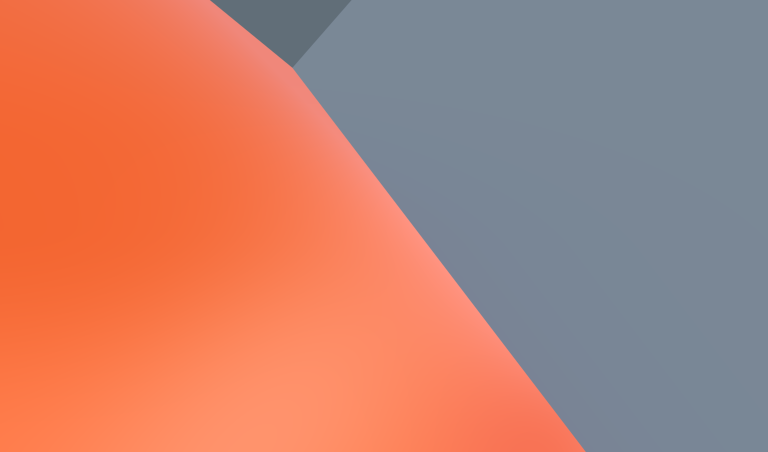
Write a WebGL 2 fragment shader that draws this background.

```glsl
#version 300 es
precision highp float;

uniform vec2 u_resolution;
out vec4 fragColor;

// Layout, in units of the canvas height
const float ASPECT = 1.695;
const vec2 RIDGE_TOP = vec2(0.463, 1.0);
const vec2 APEX = vec2(0.6454, 0.850);
const vec2 RIDGE_FOOT = vec2(1.293, 0.0);
const vec2 NOTCH_TOP = vec2(0.776, 1.0);

// Colours
const vec3 SLATE = vec3(0.477, 0.532, 0.590);
const vec3 SLATE_VIOLET = vec3(0.473, 0.514, 0.584);
const vec3 SLATE_DARK = vec3(0.380, 0.430, 0.470);
const vec3 EMBER = vec3(0.953, 0.396, 0.188);
const vec3 EMBER_LIGHT = vec3(1.0, 0.478, 0.282);
const vec3 PEACH = vec3(1.0, 0.576, 0.424);
const vec3 ROSE = vec3(0.941, 0.530, 0.480);
const vec3 PINK = vec3(1.0, 0.580, 0.510);
const vec3 CORAL = vec3(0.969, 0.439, 0.322);

// Glows
const vec2 PEACH_CENTER = vec2(0.55, 0.0);
const vec2 PEACH_SIZE = vec2(0.65, 0.30);
const vec2 CORAL_CENTER = vec2(1.18, -0.02);
const float CORAL_SIZE = 0.22;
const float RIM_WIDTH = 0.14;
const float RIM_ROUNDING = 0.12;
const float TOP_HAZE = 0.15;

// Signed distance to the line a-b, positive on its right side
float rightOf(vec2 p, vec2 a, vec2 b) {
    vec2 d = b - a;
    return dot(p - a, normalize(vec2(d.y, -d.x)));
}

float smoothMin(float a, float b, float k) {
    float h = max(k - abs(a - b), 0.0) / k;
    return min(a, b) - 0.25 * h * h * k;
}

float gaussian(vec2 v) {
    return exp(-dot(v, v));
}

// Warm panel: vertical ramp, diagonal glow, edge rim, corner shade
vec3 warmPanel(vec2 p, float depth) {
    vec3 color = mix(EMBER_LIGHT, EMBER, smoothstep(0.0, 0.5, p.y));
    color = mix(color, ROSE, TOP_HAZE * smoothstep(0.65, 1.05, p.y));

    vec2 q = p - PEACH_CENTER;
    vec2 diagonal = vec2(q.x + q.y, q.y - q.x) * inversesqrt(2.0);
    color = mix(color, PEACH, gaussian(diagonal / PEACH_SIZE));

    vec3 rimColor = mix(PINK, ROSE, smoothstep(0.45, 0.85, p.y));
    color = mix(color, rimColor, exp(-max(depth, 0.0) / RIM_WIDTH));

    return mix(color, CORAL, 0.9 * gaussian((p - CORAL_CENTER) / CORAL_SIZE));
}

// Cool panel: a faint violet band beside the long edge
vec3 coolPanel(vec2 p, float outside) {
    float band = exp(-outside / 0.18) * smoothstep(0.85, 0.45, p.y);
    return mix(SLATE, SLATE_VIOLET, band);
}

void main() {
    vec2 p = gl_FragCoord.xy / u_resolution * vec2(ASPECT, 1.0);
    float blur = 0.7 / u_resolution.y;

    float upper = rightOf(p, RIDGE_TOP, APEX);
    float lower = rightOf(p, APEX, RIDGE_FOOT);
    float notch = rightOf(p, APEX, NOTCH_TOP);

    vec3 color = coolPanel(p, max(-lower, 0.0));
    color = mix(SLATE_DARK, color, smoothstep(-blur, blur, notch));

    vec3 warm = warmPanel(p, smoothMin(upper, lower, RIM_ROUNDING));
    color = mix(color, warm, smoothstep(-blur, blur, min(upper, lower)));

    fragColor = vec4(color, 1.0);
}
```
